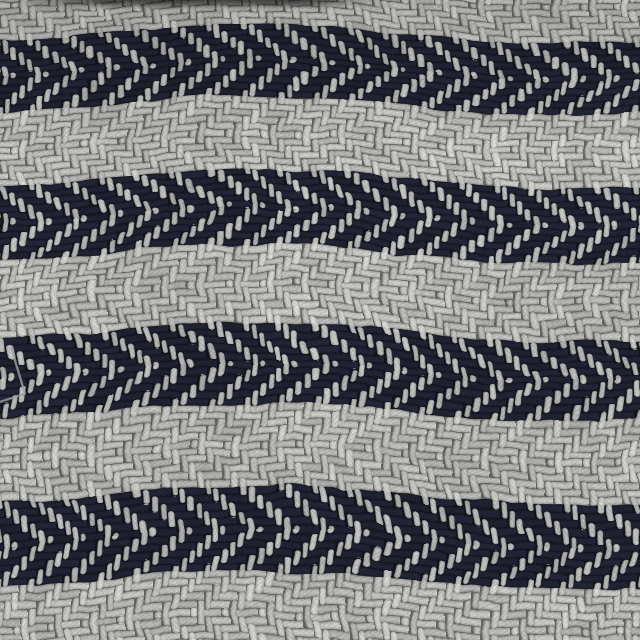
Reproduce this texture procedurally as a three.js fragment shader.

```glsl
// Woven cotton cloth: four bowed navy herringbone stripes on off-white.
varying vec2 vUv;

const float WARPS = 72.0;   // vertical threads across the canvas
const float WEFTS = 22.0;   // horizontal threads per stripe repeat
const float FLOAT = 4.0;    // threads per twill repeat: two over, two under
const vec3 COTTON = vec3(0.735, 0.74, 0.725);
const vec3 NAVY = vec3(0.125, 0.135, 0.195);
const vec3 COTTON_GAP = vec3(0.39, 0.39, 0.38);
const vec3 NAVY_GAP = vec3(0.07, 0.08, 0.12);

float hash(vec2 p) {
  return fract(sin(dot(p, vec2(127.1, 311.7))) * 43758.5453);
}

float noise(vec2 p) {
  vec2 i = floor(p), f = fract(p);
  f = f * f * (3.0 - 2.0 * f);
  return mix(mix(hash(i), hash(i + vec2(1.0, 0.0)), f.x),
             mix(hash(i + vec2(0.0, 1.0)), hash(i + 1.0), f.x), f.y);
}

// Distance in threads from the middle of the nearest navy stripe
float fold(float v) {
  float h = 0.5 * WEFTS;
  return abs(mod(v + h, WEFTS) - h);
}

float capsule(vec2 p, float halfLength, float radius) {
  p.y = max(abs(p.y) - halfLength, 0.0);
  return length(p) - radius;
}

float segment(vec2 p, vec2 a, vec2 b) {
  vec2 d = b - a;
  return length(p - a - d * clamp(dot(p - a, d) / dot(d, d), 0.0, 1.0));
}

// Stripe number at a height: rows bow upward and widen toward the bottom
float stripePhase(vec2 uv) {
  float bow = 0.015 * (1.0 - cos(6.28318 * (uv.x - 0.39)));
  float y = 1.0 - uv.y - bow - 0.094;
  return (sqrt(0.0493 + 0.0288 * y) - 0.222) / 0.0144;
}

// Lays a rounded, twisted yarn over the colour beneath it
vec3 layYarn(vec3 under, vec3 yarn, vec2 p, float halfLength, float radius, float tone) {
  float d = capsule(p, halfLength, radius);
  float edge = smoothstep(-radius, 0.05, d);
  float twist = 0.04 * sin(9.0 * (p.y + p.x * 1.5));
  vec3 lit = yarn * (1.04 - 0.24 * edge * edge + twist + tone);
  return mix(under, lit, 1.0 - smoothstep(-0.07, 0.09, d));
}

vec3 weave(vec2 thread) {
  float ring = fold(thread.y);
  float navy = 1.0 - smoothstep(5.42, 5.58, ring);
  vec3 color = mix(COTTON_GAP, NAVY_GAP, navy);

  // Weft floats carry the stripe colour
  float row = floor(thread.y + 0.5);
  float across = thread.x + fold(row);
  float weftId = floor(across / FLOAT);
  vec2 weft = vec2(thread.y - row, mod(across, FLOAT) - 3.0);
  float weftTone = 0.14 * (hash(vec2(weftId, row)) - 0.5);
  color = layYarn(color, mix(COTTON * 0.97, NAVY, navy), weft, 1.0, 0.45, weftTone);

  // Warp floats are always cotton; they lean with the twill
  float column = floor(thread.x);
  float along = column + ring + 0.5;
  float seed = hash(vec2(column, floor(along / FLOAT) + 9.0 * floor(thread.y / WEFTS)));
  float offset = mod(along, FLOAT) - 1.0;
  offset -= FLOAT * step(2.0, offset);
  float lean = -0.13 * clamp(offset, -1.0, 1.0);
  vec2 warp = vec2(thread.x - column - 0.5 - lean + 0.1 * (seed - 0.5), offset);
  float radius = mix(0.39, 0.32, navy) + 0.06 * (seed - 0.5);
  float reach = 0.66 + 0.2 * (fract(seed * 7.3) - 0.5);
  vec3 cotton = COTTON * mix(1.02, 0.95, navy);
  return layYarn(color, cotton, warp, reach, radius, 0.14 * (seed - 0.5));
}

void main() {
  // Uneven thread spacing
  vec2 thread = vec2(vUv.x * WARPS, stripePhase(vUv) * WEFTS);
  thread.x += 0.9 * (noise(vUv * 11.0) - 0.5) + 0.3 * (noise(vUv * 45.0) - 0.5);
  thread.y += 0.8 * (noise(vUv * 13.0 + 40.0) - 0.5) + 0.35 * (noise(vUv * 50.0 + 7.0) - 0.5);
  vec3 color = weave(thread);

  // Loose fibre at the left edge
  float fibre = min(segment(vUv, vec2(0.018, 0.455), vec2(0.039, 0.385)),
                    segment(vUv, vec2(0.039, 0.385), vec2(0.0, 0.372)));
  color = mix(color, COTTON * 0.85, 0.8 * (1.0 - smoothstep(0.0008, 0.0028, fibre)));

  // Fuzz, broad light and the shaded fold at the top
  color *= 0.95 + 0.1 * noise(vUv * vec2(330.0, 290.0));
  color *= 0.96 + 0.06 * noise(vUv * 4.0 + 3.0);
  color *= 1.0 - 0.09 * smoothstep(0.75, 1.0, vUv.y);
  float foldSpan = smoothstep(0.0, 0.2, vUv.x) * (1.0 - smoothstep(0.45, 0.62, vUv.x));
  color *= 1.0 - 0.6 * foldSpan * smoothstep(0.982, 1.0, vUv.y);
  gl_FragColor = vec4(color, 1.0);
}
```
